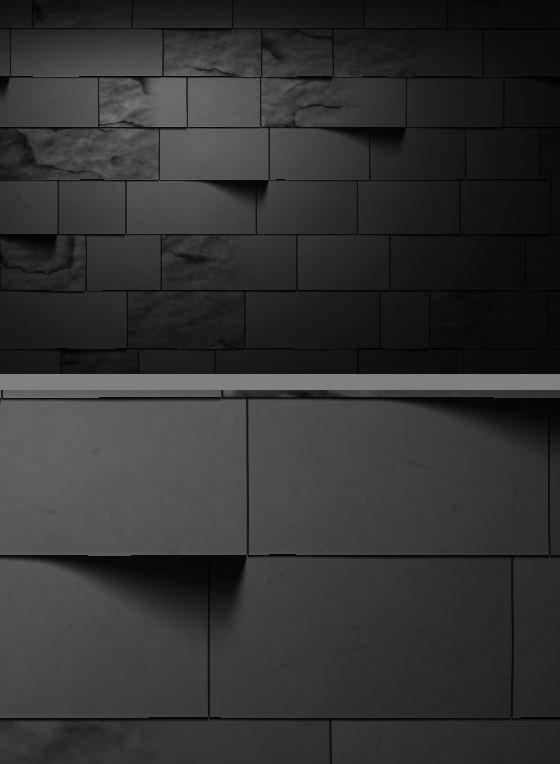
Top: the whole. Bottom: its middle third, enlarged.
This texture is drawn by a Shadertoy shader. Its source:

```glsl
// Dark stone cladding: rows of slabs with uneven widths, some split-faced.
// Slabs come from jittered joints in gently shrinking rows; a soft spotlight,
// relief shading and shadows under protruding slabs give the depth.

const float FIRST_EDGE = 0.068;         // height of the lowest full row edge
const float ROW_HEIGHT = 0.1583;        // height of the lowest row
const float ROW_SHRINK = 0.00256;       // quadratic shrink of rows upward
const float SLAB_WIDTH = 0.29;          // mean slab width
const float JOINT_JITTER = 0.78;        // joint displacement, in slab widths
const float JOINT_HALF = 0.0005;        // half width of the vertical joints
const float ROUGH_SHARE = 0.2;          // share of split-faced slabs
const float DEEP_SHARE = 0.13;          // share of strongly protruding slabs
const float DEEP_REACH = 0.085;         // length of their shadows
const float SEED = 17.0;

const vec2 SPOT_CENTER = vec2(0.45, 0.75);
const float SPOT_WIDTH = 0.61;
const float SPOT_ABOVE = 0.175;
const float SPOT_BELOW = 0.57;
const vec3 STONE_LIT = vec3(0.345, 0.345, 0.340);
const vec3 STONE_AMBIENT = vec3(0.036);
const vec3 GAP_COLOR = vec3(0.012);

struct Slab {
    float left;
    float right;
    vec4 random;
};

float hash(vec2 p) {
    vec3 q = fract(vec3(p.xyx) * 0.1031);
    q += dot(q, q.yzx + 33.33);
    return fract((q.x + q.y) * q.z);
}

float noise(vec2 p) {
    vec2 i = floor(p), f = fract(p);
    f = f * f * (3.0 - 2.0 * f);
    return mix(mix(hash(i), hash(i + vec2(1, 0)), f.x),
               mix(hash(i + vec2(0, 1)), hash(i + vec2(1, 1)), f.x), f.y);
}

float fbm(vec2 p) {
    float sum = 0.0, amp = 0.5;
    for (int k = 0; k < 5; k++) {
        sum += amp * noise(p);
        p = mat2(1.6, 1.2, -1.2, 1.6) * p + 7.3;
        amp *= 0.5;
    }
    return sum;
}

// Row edges and the inverse lookup
float rowEdge(float k) {
    return FIRST_EDGE + k * (ROW_HEIGHT - ROW_SHRINK * k);
}

float rowAt(float y) {
    float disc = ROW_HEIGHT * ROW_HEIGHT - 4.0 * ROW_SHRINK * (y - FIRST_EDGE);
    return floor((ROW_HEIGHT - sqrt(max(disc, 0.0))) / (2.0 * ROW_SHRINK));
}

float rowShift(float row) {
    return hash(vec2(row, 5.0) + SEED);
}

float jointAt(float i, float row) {
    float jitter = JOINT_JITTER * (hash(vec2(i, row) + SEED) - 0.5);
    return (i + jitter - rowShift(row)) * SLAB_WIDTH;
}

Slab slabAt(float x, float row) {
    float i = floor(x / SLAB_WIDTH + rowShift(row) + 0.5);
    if (x < jointAt(i, row)) i -= 1.0;
    vec2 id = vec2(i, row) + SEED;
    return Slab(jointAt(i, row), jointAt(i + 1.0, row),
                vec4(hash(id + 31.0), hash(id + 57.0), hash(id + 83.0), hash(id + 109.0)));
}

// Split stone: gritty relief lit from the upper left, with flat dark ledges
float splitStone(vec2 p) {
    vec2 q = p * vec2(14.0, 25.0) + 0.8 * fbm(p * 16.0);
    float slope = fbm(q) - fbm(q + vec2(-0.12, 0.24));
    vec2 layer = p * vec2(6.0, 19.0) + vec2(0.0, 1.1 * fbm(p * 14.0));
    float crest = noise(layer) - 0.5;
    float ledge = smoothstep(-0.02, 0.02, crest) * (1.0 - smoothstep(0.02, 0.16, crest));
    ledge *= smoothstep(0.45, 0.7, noise(layer * 0.8 + 19.0));
    float grit = noise(p * 150.0) - 0.5;
    return clamp(0.88 + 1.15 * slope + 0.1 * grit - 0.5 * ledge, 0.2, 1.35);
}

// Smooth stone: cloudy tone, fine grain and sparse short scratches
float smoothStone(vec2 p) {
    float cloud = fbm(p * 8.0) - 0.5;
    float grain = noise(p * 190.0) - 0.5;
    float scratch = smoothstep(0.87, 0.98, noise(p * vec2(45.0, 85.0) + 3.0 * noise(p * 20.0)));
    return 1.0 + 0.13 * cloud + 0.04 * grain - 0.09 * scratch;
}

// Shadow cast by a slab onto the row below, longest at its lifted right corner
float slabShadow(Slab slab, float x, float drop, float pixel) {
    float along = (x - slab.left) / (slab.right - slab.left);
    float deep = step(1.0 - DEEP_SHARE, slab.random.w);
    float thin = 0.003 + 0.014 * slab.random.y * slab.random.y * smoothstep(0.1, 0.7, along);
    float reach = thin + deep * DEEP_REACH * smoothstep(0.35, 0.95, along);
    float side = smoothstep(0.0, pixel + 0.4 * drop, slab.right - x);
    return 0.9 * side * (1.0 - smoothstep(0.1 * reach, reach + pixel, drop));
}

void mainImage(out vec4 fragColor, in vec2 fragCoord) {
    float pixel = 1.0 / iResolution.y;
    vec2 p = fragCoord * pixel;
    vec2 wobble = 0.0016 * (vec2(noise(p * 16.0), noise(p * 12.0 + 9.0)) - 0.5);
    vec2 q = p + wobble;

    float row = rowAt(q.y);
    Slab slab = slabAt(q.x, row);
    float along = (q.x - slab.left) / (slab.right - slab.left);
    float sideGap = min(q.x - slab.left, slab.right - q.x);
    float topGap = rowEdge(row + 1.0) - q.y;
    float bottomGap = q.y - rowEdge(row);

    // Stone face, some split faces fading into smooth stone
    vec2 local = p + slab.random.xy * 13.0;
    float fade = 1.0 - smoothstep(0.45, 0.75, along) * step(0.65, slab.random.w);
    float rough = step(slab.random.z, ROUGH_SHARE) * fade;
    float face = mix(smoothStone(local), splitStone(local), rough);
    face *= 0.92 + 0.16 * slab.random.x + 0.10 * (along - 0.5) * (slab.random.y - 0.5);
    face *= 1.0 + 0.08 * (1.0 - smoothstep(0.0, 0.005, bottomGap));

    // Spotlight, shadows and joints
    float shadow = slabShadow(slabAt(q.x, row + 1.0), q.x, topGap, pixel);
    vec2 spot = p - SPOT_CENTER;
    spot /= vec2(SPOT_WIDTH, spot.y > 0.0 ? SPOT_ABOVE : SPOT_BELOW);
    vec3 color = (STONE_AMBIENT + STONE_LIT * exp(-dot(spot, spot))) * face * (1.0 - shadow);
    float joint = 1.0 - smoothstep(JOINT_HALF, JOINT_HALF + pixel, sideGap);
    color = mix(color, GAP_COLOR, 0.75 * joint);
    fragColor = vec4(clamp(color, 0.0, 1.0), 1.0);
}
```
